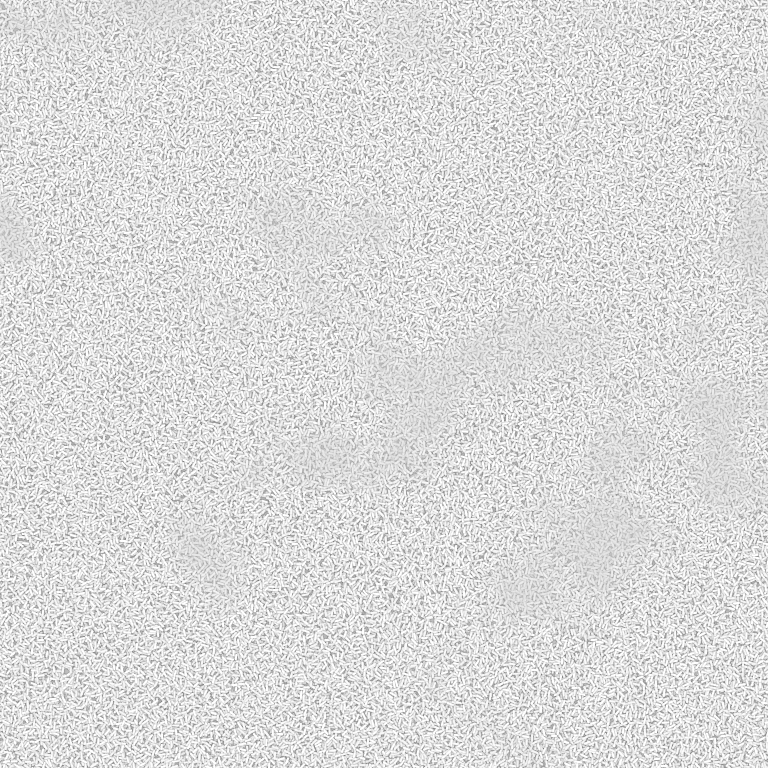
Reproduce this texture procedurally as a WebGL 2 fragment shader.

```glsl
#version 300 es
precision highp float;
// A dense felt of short pale fibres lying in all directions over grey gaps.
// Three jittered grids of capsules are painted from dark to light, each with
// a soft contact shadow; fractal noise then adds faint grey smudges.

uniform vec2 u_resolution;
out vec4 fragColor;

float hash(vec2 p) {
    return fract(sin(dot(p, vec2(127.1, 311.7))) * 43758.5453);
}

float valueNoise(vec2 p) {
    vec2 i = floor(p), f = fract(p);
    f = f * f * (3.0 - 2.0 * f);
    return mix(mix(hash(i), hash(i + vec2(1, 0)), f.x),
               mix(hash(i + vec2(0, 1)), hash(i + vec2(1, 1)), f.x), f.y);
}

float fbm(vec2 p) {
    float sum = 0.0, amplitude = 0.5;
    for (int octave = 0; octave < 5; octave++) {
        sum += amplitude * valueNoise(p);
        p = mat2(0.8, 0.6, -0.6, 0.8) * p * 2.0 + 17.3;
        amplitude *= 0.5;
    }
    return sum;
}

// Signed distance to a rounded rod centred on the origin
float rodDistance(vec2 p, float angle, float halfLength, float radius) {
    vec2 axis = vec2(cos(angle), sin(angle));
    float along = clamp(dot(p, axis), -halfLength, halfLength);
    return length(p - axis * along) - radius;
}

// Paints one layer of fibres over the given shade
float paintFibres(float shade, vec2 p, float layer, float softness) {
    vec2 cell = floor(p);
    for (int y = -1; y <= 1; y++) {
        for (int x = -1; x <= 1; x++) {
            vec2 id = cell + vec2(x, y);
            vec2 seed = id + layer * 37.7;
            vec2 centre = id + vec2(hash(seed + 0.13), hash(seed + 5.71));
            float angle = 3.14159 * hash(seed + 11.37);
            float halfLength = mix(0.42, 0.68, hash(seed + 23.91));
            float d = rodDistance(p - centre, angle, halfLength, 0.21);

            float tone = 0.87 + 0.045 * layer + 0.06 * hash(seed + 31.19);
            shade *= 1.0 - 0.09 * (1.0 - smoothstep(0.0, 0.35, d));
            shade = mix(shade, tone, clamp(0.5 - d / softness, 0.0, 1.0));
        }
    }
    return shade;
}

void main() {
    float side = min(u_resolution.x, u_resolution.y);
    vec2 uv = gl_FragCoord.xy / side;
    float cells = 160.0;
    float softness = max(cells / side, 0.2);

    // Grey ground seen through the gaps
    float shade = 0.68 + 0.09 * valueNoise(uv * 110.0);

    // Fibres, deepest layer first
    for (int i = 0; i < 3; i++) {
        float layer = float(i);
        shade = paintFibres(shade, uv * cells + layer * 0.37, layer, softness);
    }

    // Smudges that dull the contrast in scattered patches
    float smudge = smoothstep(0.52, 0.8, fbm(uv * 7.0 + 3.1));
    shade = mix(shade, 0.82, 0.55 * smudge);

    fragColor = vec4(vec3(min(shade, 1.0)), 1.0);
}
```
